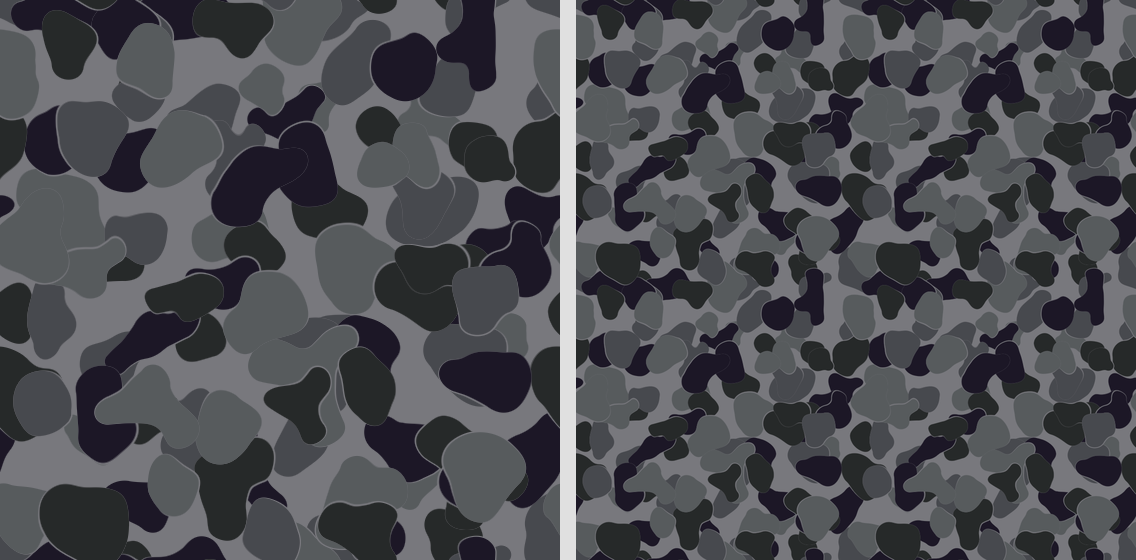
Left, the tile; right, the same tile 2 across and 2 down.
A WebGL 2 fragment shader for this pattern:

```glsl
#version 300 es
precision highp float;
// Draws a seamless camouflage of overlapping lobed blobs in dark greys and ink on mid grey.

uniform vec2 u_resolution;
out vec4 outColor;

// Colours
const vec3 BASE  = vec3(0.47, 0.47, 0.49);
const vec3 OLIVE = vec3(0.15, 0.16, 0.16);
const vec3 SLATE = vec3(0.34, 0.355, 0.365);
const vec3 ASH   = vec3(0.28, 0.285, 0.305);
const vec3 INK   = vec3(0.11, 0.09, 0.15);
const vec3 PALETTE[4] = vec3[4](OLIVE, ASH, INK, SLATE);

// Layout, in units of the canvas unless noted
const int   LAYERS = 4;
const float CELLS = 5.0;            // blobs per side in each layer
const float JITTER = 0.31;          // in cells
const vec2  SIZE = vec2(0.73, 1.2); // smallest and largest blob scale
const vec2  THIN_ARM = vec2(0.075, 0.024); // length, radius
const vec2  FAT_ARM = vec2(0.046, 0.046);
const float FILLET = 0.024;         // rounding where arms meet
const float RIM = 0.003;            // widest part of the pale outline
const float WARP_FREQ = 10.0;       // whole number, so the noise wraps
const float WARP_AMOUNT = 0.022;
const float TAU = 6.28318;

// Three random values in 0..1 from integer coordinates
vec3 hash3(ivec3 key) {
    uvec3 v = uvec3(key) * 1664525u + 1013904223u;
    v.x += v.y * v.z; v.y += v.z * v.x; v.z += v.x * v.y;
    v ^= v >> 16u;
    v.x += v.y * v.z; v.y += v.z * v.x; v.z += v.x * v.y;
    return vec3(v >> 8u) / 16777216.0;
}

vec2 direction(float angle) {
    return vec2(cos(angle), sin(angle));
}

// Gradient noise that repeats after WARP_FREQ lattice steps
float cornerSlope(vec2 corner, vec2 offset, int seed) {
    ivec2 wrapped = ivec2(mod(corner, WARP_FREQ));
    return dot(direction(TAU * hash3(ivec3(wrapped, seed)).x), offset);
}

float gradientNoise(vec2 p, int seed) {
    vec2 i = floor(p), f = p - i;
    vec2 u = f * f * f * (f * (f * 6.0 - 15.0) + 10.0);
    vec2 e = vec2(1.0, 0.0);
    float low  = mix(cornerSlope(i, f, seed), cornerSlope(i + e, f - e, seed), u.x);
    float high = mix(cornerSlope(i + e.yx, f - e.yx, seed),
                     cornerSlope(i + e.xx, f - e.xx, seed), u.x);
    return mix(low, high, u.y);
}

float smoothMin(float a, float b, float k) {
    float h = max(k - abs(a - b), 0.0) / k;
    return min(a, b) - 0.25 * k * h * h;
}

// Capsule from the origin to its tip, with a varying radius
float armDistance(vec2 p, vec2 tip, float rootRadius, float tipRadius) {
    float t = clamp(dot(p, tip) / dot(tip, tip), 0.0, 1.0);
    return length(p - tip * t) - mix(rootRadius, tipRadius, t);
}

// Three arms of random length and width, joined smoothly
float blobDistance(vec2 p, ivec3 id) {
    vec3 shape = hash3(id + ivec3(0, 0, 20));
    float scale = mix(SIZE.x, SIZE.y, shape.x);
    vec2 arm = scale * mix(THIN_ARM, FAT_ARM, shape.y);
    float d = 1.0;
    for (int i = 0; i < 3; i++) {
        vec3 h = hash3(id + ivec3(0, 0, 40 + 10 * i));
        float angle = TAU * (shape.z + float(i) / 3.0 + 0.24 * (h.x - 0.5));
        vec2 tip = direction(angle) * arm.x * mix(0.15, 1.1, h.y);
        float limb = armDistance(p, tip, arm.y, arm.y * mix(0.75, 1.2, h.z));
        d = smoothMin(d, limb, FILLET);
    }
    return d;
}

float coverage(float d, float pixel) {
    return clamp(0.5 - d / pixel, 0.0, 1.0);
}

void main() {
    vec2 uv = gl_FragCoord.xy / u_resolution;
    float pixel = 1.2 / min(u_resolution.x, u_resolution.y);
    vec2 p = uv + WARP_AMOUNT * vec2(gradientNoise(uv * WARP_FREQ, 100),
                                     gradientNoise(uv * WARP_FREQ, 101));
    vec3 color = BASE;

    // Interleaved layers, each a jittered lattice of blobs
    for (int layer = 0; layer < LAYERS; layer++) {
        vec2 shift = 0.5 * vec2(layer & 1, layer >> 1);
        vec2 nearest = round(p * CELLS - shift);
        for (int k = 0; k < 9; k++) {
            vec2 node = nearest + vec2(k % 3 - 1, k / 3 - 1);
            ivec2 cell = ivec2(mod(node, CELLS));
            vec3 place = hash3(ivec3(cell, layer));
            vec2 center = (node + shift + JITTER * (2.0 * place.xy - 1.0)) / CELLS;
            vec2 q = p - center;
            float d = blobDistance(q, ivec3(cell, layer));

            // Pale outline, widest on one side, then the fill
            float side = dot(q / max(length(q), 0.001), direction(TAU * place.z));
            float rim = RIM * smoothstep(-0.5, 1.0, side);
            int tone = (int(4.0 * hash3(ivec3(cell, 90)).x) + layer) % 4;
            color = mix(color, BASE, coverage(d - rim, pixel));
            color = mix(color, PALETTE[tone], coverage(d, pixel));
        }
    }
    outColor = vec4(color, 1.0);
}
```
